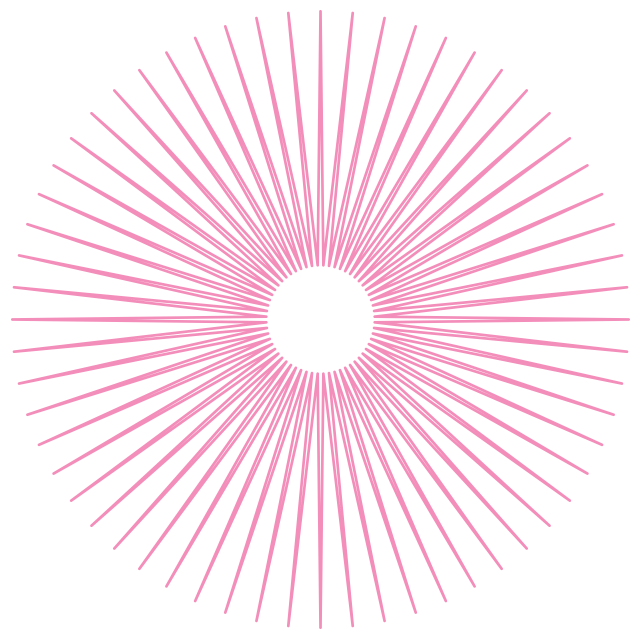
A three.js fragment shader for this background:

```glsl
// Pink starburst: a fine closed zigzag line between two rings, on white.
varying vec2 vUv;

const vec3 PAPER = vec3(1.0);
const vec3 PINK = vec3(0.953, 0.553, 0.729);
const vec2 CENTER = vec2(0.5008, 0.5008);
const float SPOKES = 60.0;
const float OUTER_RADIUS = 0.4815;
const float INNER_RADIUS = 0.0848;
const float HALF_WIDTH = 0.0021;
const int SAMPLES = 4; // per axis
const float TAU = 6.2831853;

float segmentDistance(vec2 p, vec2 a, vec2 b) {
  vec2 ab = b - a;
  float t = clamp(dot(p - a, ab) / dot(ab, ab), 0.0, 1.0);
  return length(p - a - ab * t);
}

// Distance to the zigzag, folded into half of one spoke.
float zigzagDistance(vec2 p) {
  float sector = TAU / SPOKES;
  float halfSector = 0.5 * sector;
  float angle = atan(p.y, p.x + (p == vec2(0.0) ? 1e-6 : 0.0));
  float folded = abs(mod(angle + halfSector, sector) - halfSector);
  vec2 q = length(p) * vec2(cos(folded), sin(folded));
  vec2 tip = vec2(OUTER_RADIUS, 0.0);
  vec2 notch = INNER_RADIUS * vec2(cos(halfSector), sin(halfSector));
  return segmentDistance(q, tip, notch) - HALF_WIDTH;
}

void main() {
  vec2 pixel = fwidth(vUv);
  float softness = max(pixel.x, pixel.y) / float(SAMPLES);

  // Average sub-samples so the narrow gaps keep their true coverage.
  float ink = 0.0;
  for (int j = 0; j < SAMPLES; j++) {
    for (int i = 0; i < SAMPLES; i++) {
      vec2 offset = (vec2(float(i), float(j)) + 0.5) / float(SAMPLES) - 0.5;
      float d = zigzagDistance(vUv + offset * pixel - CENTER);
      ink += clamp(0.5 - d / softness, 0.0, 1.0);
    }
  }
  ink /= float(SAMPLES * SAMPLES);

  gl_FragColor = vec4(mix(PAPER, PINK, ink), 1.0);
}
```
